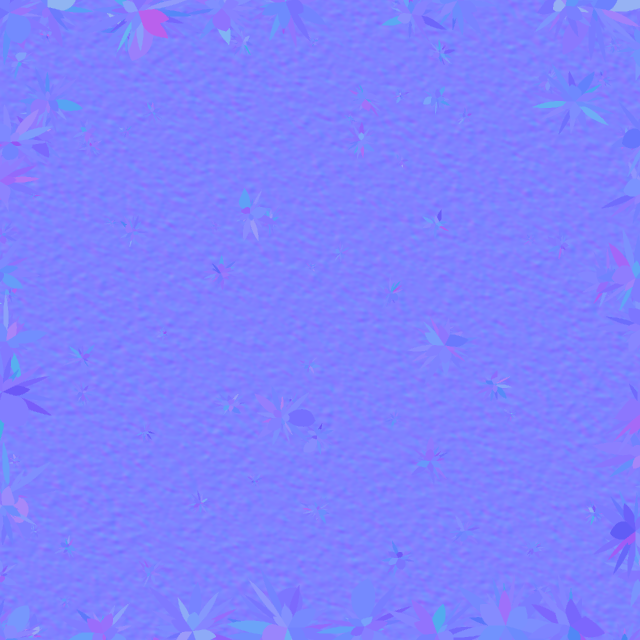
Give the GLSL for this texture map, as a Shadertoy shader.

```glsl
// A tangent-space normal map: fine, slightly slanted grain broken by faceted bursts.
// Grain is the analytic slope of random cellular bumps; each burst is a star of
// flat wedges, scattered on jittered grids and packed larger along the four edges.

const float TAU = 6.2831853;

vec3 hash3(vec3 p) {
    p = fract(p * vec3(0.1031, 0.1030, 0.0973));
    p += dot(p, p.yxz + 33.33);
    return fract((p.xxy + p.yxx) * p.zyx);
}

// Slope of a field of signed Gaussian bumps, one per cell
vec2 bumpSlope(vec2 p, float seed) {
    vec2 cell = floor(p), slope = vec2(0.0);
    for (int y = -1; y <= 1; y++)
    for (int x = -1; x <= 1; x++) {
        vec2 c = cell + vec2(x, y);
        vec3 h = hash3(vec3(c, seed));
        vec2 d = p - c - 0.1 - 0.8 * h.xy;
        slope -= (2.0 * h.z - 1.0) * 9.0 * d * exp(-4.5 * dot(d, d));
    }
    return slope;
}

// Grain stretched along a gently falling diagonal
vec2 grainTilt(vec2 p) {
    mat2 turn = mat2(0.94, -0.34, 0.34, 0.94);
    vec2 q = p * turn;
    vec2 slope = 0.052 * bumpSlope(q * vec2(68.0, 100.0), 3.0) * vec2(0.7, 1.0)
               + 0.032 * bumpSlope(q * vec2(115.0, 160.0), 8.0) * vec2(0.8, 1.0);
    slope = turn * slope;
    return vec2(-slope.x, slope.y);
}

// Random flat tilt: mostly mild, now and then steep
vec2 facetTilt(vec3 id) {
    vec3 h = hash3(id);
    vec2 t = (h.xy - vec2(0.5, 0.46)) * mix(0.2, 0.85, h.z * h.z * h.z);
    return vec2(t.x - 0.35 * t.y, t.y);
}

// Overwrites the tilt where a star of wedges covers the offset d from its centre
void addBurst(inout vec2 tilt, vec2 d, float radius, vec3 seed) {
    float r = length(d) / radius;
    if (r > 1.0) return;
    float a = atan(d.y, d.x);
    float count = seed.x > 0.5 ? 15.0 : 18.0;
    float k = (a / TAU + 0.5) * count
            + 0.35 * sin(3.0 * a + 20.0 * seed.y) + 0.5 * sin(2.0 * a + 20.0 * seed.z);
    float wedge = mod(floor(k), count);
    float sector = mod(floor(k / 3.0), count / 3.0) + 40.0;
    vec3 base = floor(seed * 500.0);

    // Slender outer spikes
    float reach = mix(0.35, 1.0, hash3(base + wedge * 7.0).y);
    if (r < reach * (1.0 - 0.6 * abs(2.0 * fract(k) - 1.0)))
        tilt = facetTilt(base + wedge * 3.0);

    // Broad inner faces
    float core = 0.2 + 0.4 * hash3(base + sector * 5.0).x;
    if (r < core * (1.0 - 0.5 * abs(2.0 * fract(k / 3.0) - 1.0)))
        tilt = facetTilt(base + sector);
}

// Bursts on a jittered grid; chance is the share of cells that hold one
void scatterBursts(inout vec2 tilt, vec2 p, float cells, float chance, vec2 radii, float seed) {
    vec2 cell = floor(p * cells);
    for (int y = -1; y <= 1; y++)
    for (int x = -1; x <= 1; x++) {
        vec2 c = cell + vec2(x, y);
        vec3 h = hash3(vec3(c, seed));
        if (h.z > chance) continue;
        vec3 s = hash3(vec3(c, seed + 17.0));
        addBurst(tilt, p - (c + h.xy) / cells, mix(radii.x, radii.y, s.z * s.z), s);
    }
}

// Large bursts centred along each side of the canvas
void edgeBursts(inout vec2 tilt, vec2 p) {
    for (int side = 0; side < 4; side++) {
        for (int i = -1; i <= 1; i++) {
            float c = floor(p.x * 9.0) + float(i);
            vec3 h = hash3(vec3(c, side, 61.0));
            vec2 centre = vec2((c + h.x) / 9.0, 0.035 * h.y - 0.012);
            addBurst(tilt, p - centre, mix(0.055, 0.11, h.z), hash3(vec3(c, side, 83.0)));
        }
        p = vec2(p.y, 1.0 - p.x);
    }
}

vec3 surface(vec2 p) {
    vec2 tilt = grainTilt(p);
    scatterBursts(tilt, p, 14.0, 0.28, vec2(0.012, 0.036), 29.0);
    scatterBursts(tilt, p, 6.0, 0.32, vec2(0.035, 0.075), 47.0);
    edgeBursts(tilt, p);
    tilt += vec2(-0.004, 0.012);
    vec3 normal = vec3(tilt, sqrt(max(0.0, 1.0 - dot(tilt, tilt))));
    return 0.5 + 0.5 * normal;
}

void mainImage(out vec4 fragColor, in vec2 fragCoord) {
    // Four samples smooth the facet edges
    vec3 color = vec3(0.0);
    for (int i = 0; i < 4; i++) {
        vec2 offset = vec2(i % 2, i / 2) * 0.7 - 0.35;
        color += surface((fragCoord + offset) / iResolution.xy);
    }
    fragColor = vec4(color / 4.0, 1.0);
}
```
